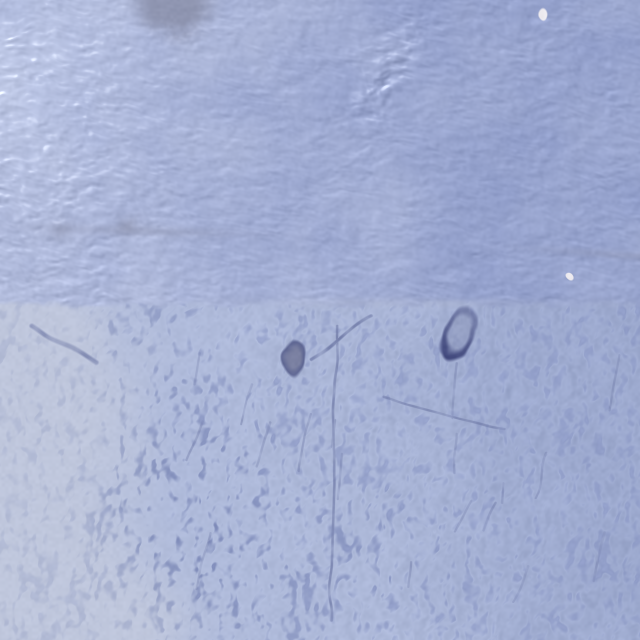
Give the GLSL for this texture, as a WebGL 2 fragment shader.

```glsl
#version 300 es
precision highp float;
// Weathered blue painted plaster: embossed upper half, worn and scratched lower half.
uniform vec2 u_resolution;
out vec4 outColor;

float hash(vec2 p) {
  return fract(sin(dot(p, vec2(127.1, 311.7))) * 43758.5);
}

float noise(vec2 p) {
  vec2 i = floor(p), f = fract(p);
  f = f * f * (3.0 - 2.0 * f);
  return mix(mix(hash(i), hash(i + vec2(1, 0)), f.x),
             mix(hash(i + vec2(0, 1)), hash(i + vec2(1, 1)), f.x), f.y);
}

float fbm(vec2 p) {
  float sum = 0.0, amp = 0.5;
  for (int i = 0; i < 4; i++) {
    sum += amp * noise(p);
    p = mat2(1.6, 1.2, -1.2, 1.6) * p + 7.3;
    amp *= 0.5;
  }
  return sum / 0.9375;
}

mat2 rotate(float a) {
  return mat2(cos(a), sin(a), -sin(a), cos(a));
}

// Soft elliptical falloff, 1 at the centre
float blob(vec2 p, vec2 centre, vec2 radius) {
  vec2 d = (p - centre) / radius;
  return exp(-dot(d, d));
}

// Thin broken line from a to b
float scratch(vec2 p, vec2 a, vec2 b, float width) {
  p += 0.006 * (vec2(noise(p * 25.0), noise(p * 25.0 + 40.0)) - 0.5);
  vec2 d = b - a;
  float t = clamp(dot(p - a, d) / dot(d, d), 0.0, 1.0);
  float line = 1.0 - smoothstep(width * 0.3, width * 1.5, length(p - a - d * t));
  return line * (0.35 + 0.65 * noise(p * 70.0));
}

// Height of the brushed, wrinkled paint
float paintHeight(vec2 p) {
  vec2 q = p + 0.022 * vec2(fbm(p * 16.0), fbm(p * 16.0 + 31.0));
  q = rotate(0.25) * q;
  return 0.65 * noise(q * vec2(52, 105)) + 0.4 * noise(q * vec2(95, 170) + 9.0)
       + 0.9 * fbm(q * vec2(20, 30));
}

void main() {
  vec2 uv = gl_FragCoord.xy / u_resolution;
  float cloud = fbm(uv * 5.0), patches = fbm(uv * 13.0 + 20.0);
  float grain = noise(uv * 190.0) - 0.5;

  // Upper coat: broad gradient with light raking in from the left
  vec3 upper = mix(vec3(0.69, 0.73, 0.86), vec3(0.59, 0.64, 0.805),
                   smoothstep(0.0, 0.9, uv.x + 0.25 * (uv.y - 0.75) + 0.3 * (cloud - 0.5)));
  upper += 0.07 * (patches - 0.5) * vec3(1.1, 1.0, 0.6);
  float relief = paintHeight(uv + vec2(0.003, -0.003)) - paintHeight(uv);
  vec2 ridge = rotate(0.45) * (uv - vec2(0.6, 0.88));
  float wrinkles = blob(ridge, vec2(0), vec2(0.03, 0.085));
  float gloss = 0.13 + 0.08 * (1.0 - smoothstep(0.0, 0.4, uv.x)) + 0.25 * wrinkles;
  upper += relief * gloss;
  float shine = blob(uv, vec2(0.0, 0.88), vec2(0.18, 0.2)) + 0.8 * wrinkles;
  upper += vec3(0.16, 0.15, 0.1) * shine * smoothstep(0.08, 0.4, relief);
  upper += vec3(0.05, 0.05, 0.04) * blob(uv, vec2(0.0, 0.9), vec2(0.2));

  // Lower coat: chalky at left, bluer at right
  float wear = uv.x + 0.18 * (uv.y - 0.2) + 0.28 * (cloud - 0.5);
  vec3 lower = mix(vec3(0.75, 0.78, 0.865), vec3(0.69, 0.735, 0.86), smoothstep(0.1, 0.35, wear));
  lower = mix(lower, vec3(0.625, 0.675, 0.82), smoothstep(0.4, 1.0, wear));
  vec2 fibre = uv + 0.02 * vec2(fbm(uv * 24.0), fbm(uv * 24.0 + 50.0));
  float strands = 0.6 * noise(fibre * vec2(130, 65)) + 0.4 * noise(rotate(0.6) * fibre * vec2(170, 100));
  float density = 0.25 + 0.4 * smoothstep(0.1, 0.3, wear)
                + 0.5 * blob(uv, vec2(0.32, 0.18), vec2(0.14, 0.17))
                + 0.3 * blob(uv, vec2(0.6, 0.12), vec2(0.12, 0.1));
  float flecks = smoothstep(0.5, 0.85, strands + 0.35 * (patches - 0.5));
  lower = mix(lower, vec3(0.45, 0.5, 0.69), 0.75 * flecks * density);
  lower += 0.1 * (strands - 0.5) * smoothstep(0.15, 0.6, wear);

  // Fine upright scratches scattered on a grid
  float marks = 0.0;
  for (int i = 0; i < 18; i++) {
    float k = float(i);
    vec2 a = vec2(0.23 + 0.74 * hash(vec2(k, 3)), 0.04 + 0.36 * hash(vec2(k, 8)));
    vec2 b = a + vec2(0.025 * hash(vec2(k, 5)), 0.03 + 0.06 * hash(vec2(k, 6)));
    marks = max(marks, 0.45 * scratch(uv, a, b, 0.002));
  }
  marks = max(marks, 0.9 * scratch(uv, vec2(0.485, 0.438), vec2(0.58, 0.506), 0.0026));
  marks = max(marks, 0.75 * scratch(uv, vec2(0.526, 0.49), vec2(0.516, 0.03), 0.0022));
  marks = max(marks, 0.7 * scratch(uv, vec2(0.6, 0.378), vec2(0.79, 0.328), 0.002));
  marks = max(marks, 0.8 * scratch(uv, vec2(0.05, 0.49), vec2(0.15, 0.435), 0.004));
  lower = mix(lower, vec3(0.42, 0.46, 0.64), marks);

  // Ragged seam between the coats
  float seam = 0.523 + 0.022 * (fbm(uv * vec2(22, 30)) - 0.5);
  vec3 colour = mix(lower, upper, smoothstep(-0.006, 0.006, uv.y - seam));
  colour = mix(colour, vec3(0.7, 0.73, 0.82),
               0.35 * blob(uv, vec2(0.65, 0.527), vec2(0.25, 0.008)) * (0.5 + patches));

  // Grey stains and horizontal smears
  vec2 ragged = uv + 0.04 * (vec2(patches, fbm(uv * 30.0)) - 0.5);
  float stain = smoothstep(0.25, 0.75, blob(ragged, vec2(0.275, 0.995), vec2(0.07, 0.058)));
  stain += 0.6 * blob(ragged, vec2(0.195, 0.65), vec2(0.018, 0.018));
  stain += 0.4 * blob(ragged, vec2(0.09, 0.635), vec2(0.018, 0.016));
  stain += 0.4 * blob(uv, vec2(0.22, 0.64 - 0.03 * (uv.x - 0.2)), vec2(0.16, 0.008));
  stain += 0.4 * blob(uv, vec2(0.98, 0.603 - 0.07 * (uv.x - 0.95)), vec2(0.13, 0.007));
  colour = mix(colour, vec3(0.52, 0.54, 0.64), 0.75 * min(stain, 1.0));

  // Dark pits: one hollow with a thick rim, one filled
  vec2 wobble = 0.009 * (vec2(noise(uv * 50.0), noise(uv * 50.0 + 17.0)) - 0.5);
  vec2 hollow = rotate(0.5) * (uv + wobble - vec2(0.718, 0.479));
  float edge = length(hollow / vec2(0.025, 0.041));
  float rim = smoothstep(0.55, 0.85, edge) * (1.0 - smoothstep(0.9, 1.12, edge));
  colour = mix(colour, vec3(0.56, 0.6, 0.74), 0.6 * (1.0 - smoothstep(0.7, 1.0, edge)));
  colour = mix(colour, vec3(0.29, 0.32, 0.52), rim * (0.75 - 9.0 * hollow.y));
  float pit = length((uv + wobble - vec2(0.459, 0.441)) / vec2(0.0165, 0.027));
  vec3 pitColour = mix(vec3(0.46, 0.48, 0.61), vec3(0.34, 0.37, 0.55), smoothstep(0.4, 0.95, pit));
  colour = mix(colour, pitColour, 0.9 * (1.0 - smoothstep(0.85, 1.12, pit)));

  // White chips
  float chip = min(length((uv + wobble - vec2(0.848, 0.98)) / vec2(0.009, 0.012)),
                   length((uv + wobble - vec2(0.89, 0.567)) / vec2(0.006, 0.009)));
  colour = mix(colour, vec3(0.93, 0.92, 0.94), 1.0 - smoothstep(0.7, 1.1, chip));

  outColor = vec4(clamp(colour + 0.025 * grain, 0.0, 1.0), 1.0);
}
```
